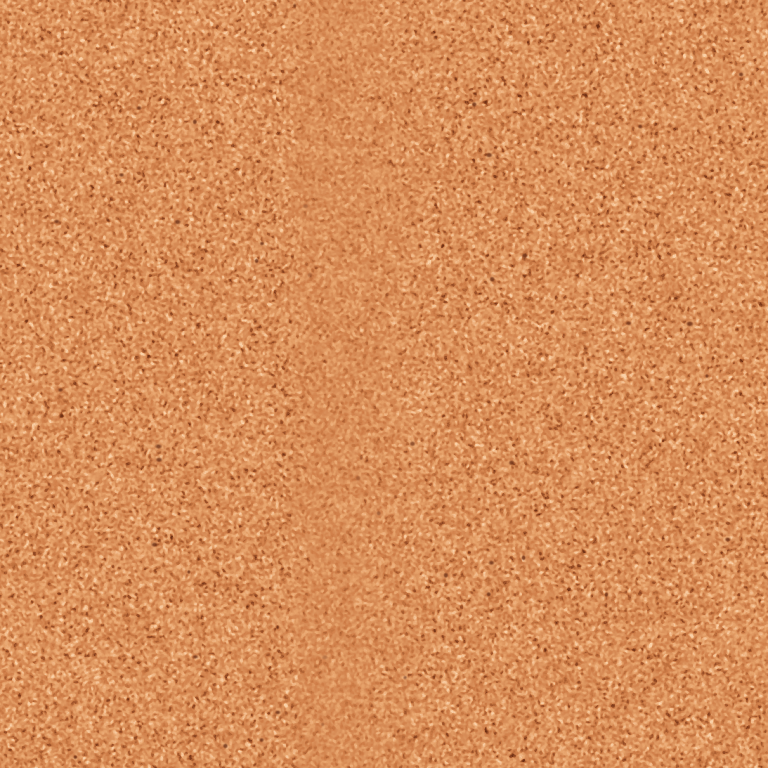
A Shadertoy shader for this texture:

```glsl
// Pressed cork board: fine tan and brown granules with a calmer vertical strip.
// Randomly turned flakes with a faint opposite rim are summed on a jittered grid
// to a field of unit variance; a colour ramp turns it into cork tones.

const float GRAIN_CELLS    = 325.0;  // flakes across the canvas height
const float MOTTLE_CELLS   = 60.0;   // soft clumps across the canvas height
const float MOTTLE_AMOUNT  = 0.10;
const float FLAKE_LENGTH   = 0.64;   // flake spread along its axis, in cells
const float FLAKE_WIDTH    = 0.40;   // flake spread across its axis, in cells
const float FLAKE_JITTER   = 0.9;
const float RIM_STRENGTH   = 0.18;   // opposite shade around each flake
const float RIM_SPREAD     = 0.35;   // smaller is wider
const float CONTRAST       = 0.97;
const float BRIGHTNESS     = 0.07;
const float STRIP_CALM     = 0.34;   // contrast lost inside the strip
const float STRIP_SHADE    = 0.08;   // darkening inside the strip
const float SPECK_CELLS    = 46.0;
const float SPECK_CHANCE   = 0.02;
const float SPECK_RADIUS   = 0.0028;
const float SPECK_STRENGTH = 0.75;
const vec3  SPECK_COLOR    = vec3(0.40, 0.17, 0.08);

// Cork tones from dark to light, and the field level of each
const int TONES = 8;
const vec3 TONE[TONES] = vec3[TONES](
    vec3(0.44, 0.19, 0.08), vec3(0.62, 0.32, 0.16),
    vec3(0.75, 0.44, 0.24), vec3(0.82, 0.50, 0.29),
    vec3(0.85, 0.56, 0.35), vec3(0.90, 0.63, 0.41),
    vec3(0.93, 0.69, 0.49), vec3(0.98, 0.82, 0.66));
const float LEVEL[TONES] = float[TONES](
    -3.4, -2.35, -1.44, -0.71, 0.04, 0.82, 1.70, 3.1);

// Four random numbers in 0..1 from a cell and a layer number (integer PCG hash)
vec4 hash4(ivec2 cell, int layer) {
    uvec4 v = uvec4(uint(cell.x), uint(cell.y), uint(layer), uint(cell.x ^ cell.y));
    v = v * 1664525u + 1013904u;
    v += v.yzxy * v.wxyz;
    v ^= v >> 16u;
    v += v.yzxy * v.wxyz;
    return vec4(v >> 8u) / 16777216.0;
}

// Sum of oriented flakes, scaled to zero mean and unit variance
float flakeField(vec2 p, int layer) {
    ivec2 home = ivec2(floor(p));
    float total = 0.0;
    float power = 0.0;
    for (int y = -2; y <= 2; y++) {
        for (int x = -2; x <= 2; x++) {
            ivec2 cell = home + ivec2(x, y);
            vec4 rnd = hash4(cell, layer);
            vec2 d = p - vec2(cell) - 0.5 - FLAKE_JITTER * (rnd.xy - 0.5);
            float angle = 3.14159 * rnd.z;
            vec2 axis = vec2(cos(angle), sin(angle));
            vec2 q = vec2(dot(d, axis) / FLAKE_LENGTH,
                          dot(d, vec2(-axis.y, axis.x)) / FLAKE_WIDTH);
            float reach = 0.5 * dot(q, q);
            float weight = exp(-reach) - RIM_STRENGTH * exp(-RIM_SPREAD * reach);
            // Logistic brightness gives a few strongly dark or light flakes
            float u = clamp(rnd.w, 0.01, 0.99);
            total += weight * 0.57 * log(u / (1.0 - u));
            power += weight * weight;
        }
    }
    return total / sqrt(power + 0.02);
}

// Coverage of sparse, slightly oval dark specks
float speckMask(vec2 uv, float pixel) {
    vec2 p = uv * SPECK_CELLS;
    vec4 rnd = hash4(ivec2(floor(p)), 3);
    vec2 d = (fract(p) - 0.25 - 0.5 * rnd.xy) / SPECK_CELLS;
    d.x *= mix(0.7, 1.3, fract(rnd.z * 7.0));
    float radius = SPECK_RADIUS * mix(0.7, 1.0, rnd.z);
    float edge = max(pixel, 0.0016);
    float disc = 1.0 - smoothstep(radius - edge, radius + edge, length(d));
    return disc * step(rnd.w, SPECK_CHANCE);
}

// Calm strip: quick start on the left, slow fade on the right
float stripMask(float x) {
    return smoothstep(0.365, 0.405, x) * (1.0 - smoothstep(0.43, 0.60, x));
}

vec3 corkColor(float level) {
    vec3 color = TONE[0];
    for (int i = 1; i < TONES; i++) {
        float t = clamp((level - LEVEL[i - 1]) / (LEVEL[i] - LEVEL[i - 1]), 0.0, 1.0);
        color = mix(color, TONE[i], t);
    }
    return color;
}

void mainImage(out vec4 fragColor, in vec2 fragCoord) {
    vec2 uv = fragCoord / iResolution.y;
    float strip = stripMask(fragCoord.x / iResolution.x);

    // Granules with soft clumps
    float grain = flakeField(uv * GRAIN_CELLS, 1);
    float mottle = flakeField(uv * MOTTLE_CELLS, 2);
    float level = CONTRAST * (grain + MOTTLE_AMOUNT * mottle);
    level = level * (1.0 - STRIP_CALM * strip) + BRIGHTNESS - STRIP_SHADE * strip;

    // Tone, then specks
    vec3 color = corkColor(level);
    float speck = speckMask(uv, 1.0 / iResolution.y) * (1.0 - 0.6 * strip);
    color = mix(color, SPECK_COLOR, SPECK_STRENGTH * speck);
    fragColor = vec4(color, 1.0);
}
```
